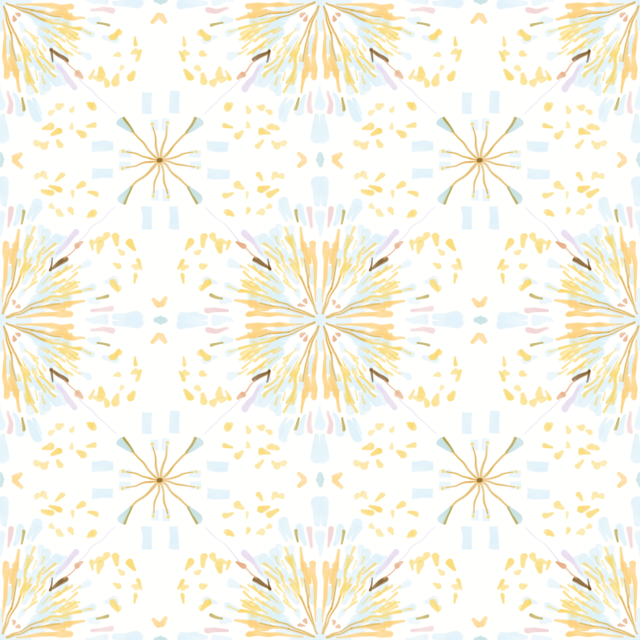
Reproduce this pattern procedurally as a WebGL 2 fragment shader.

```glsl
#version 300 es
precision highp float;
// Mirrored watercolour bursts of golden strokes with small twelve-ray stars between them.
#define REPEATS 2.0
#define WOBBLE 0.009
#define DASHES 26
#define WASHES 19
#define FLECKS 13
#define WEAR 0.35

uniform vec2 u_resolution;
out vec4 fragColor;

const vec3 PAPER = vec3(1.0, 1.0, 0.998);
const vec3 BLUE = vec3(0.87, 0.945, 0.975);
const vec3 TEAL = vec3(0.74, 0.86, 0.87);
const vec3 ORANGE = vec3(0.99, 0.82, 0.49);
const vec3 YELLOW = vec3(0.98, 0.85, 0.44);
const vec3 AMBER = vec3(0.88, 0.69, 0.33);
const vec3 OLIVE = vec3(0.70, 0.62, 0.24);
const vec3 BROWN = vec3(0.47, 0.31, 0.10);
const vec3 PINK = vec3(0.95, 0.83, 0.83);
const vec3 LILAC = vec3(0.91, 0.86, 0.94);
const vec3 PEACH = vec3(0.91, 0.68, 0.52);

vec3 ink;
float edge, wear;

float hash(vec2 p) {
  vec3 q = fract(p.xyx * 0.1031);
  q += dot(q, q.yzx + 33.33);
  return fract((q.x + q.y) * q.z);
}

// Value noise that wraps after one tile
float noise(vec2 p, float period) {
  p *= period;
  vec2 i = floor(p), f = fract(p);
  f = f * f * (3.0 - 2.0 * f);
  vec2 lo = mod(i, period), hi = mod(i + 1.0, period);
  return mix(mix(hash(lo), hash(vec2(hi.x, lo.y)), f.x),
             mix(hash(vec2(lo.x, hi.y)), hash(hi), f.x), f.y);
}

void paint(vec3 colour, float dist, float opacity) {
  float cover = 1.0 - smoothstep(-edge, edge, dist);
  ink = mix(ink, colour, cover * opacity * wear);
}

// Distance to a tapered brush stroke
float stroke(vec2 p, vec2 a, vec2 b, float ra, float rb) {
  vec2 ab = b - a;
  float h = clamp(dot(p - a, ab) / dot(ab, ab), 0.0, 1.0);
  return length(p - a - h * ab) - mix(ra, rb, h);
}

float box(vec2 p, vec2 halfSize) {
  vec2 d = abs(p) - halfSize;
  return length(max(d, 0.0)) + min(max(d.x, d.y), 0.0);
}

vec2 foldDiagonal(vec2 q) { return vec2(max(q.x, q.y), min(q.x, q.y)); }

// Strokes scattered through one octant, spread evenly over the angle
void scatter(vec2 o, float seed, int count, vec2 radii, vec2 angles, vec2 size, float twist, vec3 colour) {
  for (int i = 0; i < count; i++) {
    float k = float(i);
    float h1 = hash(vec2(k, seed)), h2 = hash(vec2(k + 41.0, seed)), h3 = hash(vec2(k + 83.0, seed));
    float angle = mix(angles.x, angles.y, fract(k * 0.618 + 0.15 * h1));
    float lean = angle + (h2 - 0.5) * twist;
    vec2 mid = mix(radii.x, radii.y, h3) * vec2(cos(angle), sin(angle));
    vec2 reach = size.x * (0.4 + h2) * vec2(cos(lean), sin(lean));
    float width = size.y * (0.6 + 0.7 * h1);
    paint(colour, stroke(o, mid - reach, mid + reach, width * 0.45, width), 0.6 + 0.4 * h2);
  }
}

void burst(vec2 q) {
  vec2 o = foldDiagonal(q);
  float seed = q.y > q.x ? 7.0 : 19.0;
  // Pale washes
  scatter(o, seed, WASHES, vec2(0.09, 0.37), vec2(0.16, 0.74), vec2(0.022, 0.014), 0.5, BLUE);
  paint(BLUE, stroke(o, vec2(0.0), vec2(0.09, 0.0), 0.018, 0.010), 0.8);
  paint(BLUE, stroke(o, vec2(0.27, 0.0), vec2(0.33, 0.006), 0.004, 0.011), 0.7);
  paint(BLUE, stroke(o, vec2(0.36, 0.010), vec2(0.43, 0.010), 0.008, 0.018), 0.9);
  paint(TEAL, stroke(o, vec2(0.485, 0.0), vec2(0.5, 0.0), 0.008, 0.014), 0.85);
  // Golden dashes and outer flecks
  scatter(o, seed + 2.0, DASHES, vec2(0.14, 0.29), vec2(0.32, 0.74), vec2(0.019, 0.0042), 0.5, YELLOW);
  scatter(o, seed + 5.0, FLECKS, vec2(0.37, 0.49), vec2(0.24, 0.74), vec2(0.010, 0.0095), 4.0, YELLOW);
  paint(ORANGE, stroke(o, vec2(0.495, 0.050), vec2(0.480, 0.068), 0.010, 0.006), 0.9);
  // Dripping petals beside the axes
  vec2 petal = o * vec2(q.y > q.x ? 1.0 : 1.08, 1.0);
  paint(ORANGE, stroke(petal, vec2(0.06, 0.011), vec2(0.24, 0.021), 0.002, 0.010), 1.0);
  paint(ORANGE, stroke(petal, vec2(0.13, 0.034), vec2(0.235, 0.050), 0.002, 0.010), 1.0);
  paint(ORANGE, stroke(petal, vec2(0.18, 0.034), vec2(0.215, 0.036), 0.004, 0.011), 1.0);
  paint(ORANGE, stroke(petal, vec2(0.22, 0.052), vec2(0.285, 0.060), 0.008, 0.003), 1.0);
  // Fine curved stems
  paint(AMBER, stroke(o, vec2(0.02, 0.008), vec2(0.10, 0.034), 0.002, 0.003), 1.0);
  paint(AMBER, stroke(o, vec2(0.10, 0.034), vec2(0.19, 0.052), 0.003, 0.002), 1.0);
  paint(AMBER, stroke(o, vec2(0.02, 0.010), vec2(0.14, 0.063), 0.002, 0.003), 1.0);
  paint(YELLOW, stroke(o, vec2(0.14, 0.063), vec2(0.25, 0.092), 0.003, 0.005), 1.0);
  paint(PEACH, stroke(o, vec2(0.050, 0.042), vec2(0.060, 0.046), 0.003, 0.007), 0.9);
  // Coloured tips
  paint(PINK, stroke(o, vec2(0.29, 0.028), vec2(0.35, 0.033), 0.004, 0.009), 1.0);
  paint(OLIVE, stroke(o, vec2(0.305, 0.068), vec2(0.34, 0.076), 0.003, 0.005), 0.9);
  // Diagonal arrow
  paint(LILAC, stroke(q, vec2(0.18, 0.205), vec2(0.235, 0.275), 0.004, 0.010), 1.0);
  paint(LILAC, stroke(q, vec2(0.25, 0.25), vec2(0.36, 0.355), 0.002, 0.001), 0.8);
  paint(BROWN, stroke(q, vec2(0.158, 0.160), vec2(0.205, 0.188), 0.004, 0.007), 0.9);
  paint(BROWN, stroke(q, vec2(0.158, 0.158), vec2(0.164, 0.192), 0.005, 0.002), 0.9);
  paint(PEACH, stroke(q, vec2(0.20, 0.19), vec2(0.245, 0.234), 0.002, 0.002), 1.0);
  paint(PEACH, stroke(q, vec2(0.242, 0.232), vec2(0.257, 0.244), 0.010, 0.005), 1.0);
}

void star(vec2 s) {
  vec2 o = foldDiagonal(s);
  // Blue blocks and leaf tips
  paint(BLUE, box(o - vec2(0.180, 0.043), vec2(0.034, 0.015)), 1.0);
  paint(BLUE, box(o - vec2(0.110, 0.018), vec2(0.018, 0.012)), 0.7);
  paint(TEAL, stroke(o, vec2(0.085, 0.085), vec2(0.122, 0.118), 0.004, 0.012), 0.9);
  paint(OLIVE, stroke(s, vec2(0.085, 0.088), vec2(0.112, 0.132), 0.002, 0.004), 1.0);
  // Rays and core
  paint(AMBER, stroke(o, vec2(0.0), vec2(0.088, 0.088), 0.004, 0.0025), 1.0);
  paint(AMBER, stroke(o, vec2(0.0), vec2(0.105, 0.023), 0.004, 0.002), 1.0);
  paint(YELLOW, length(o - vec2(0.115, 0.025)) - 0.005, 1.0);
  paint(BROWN, length(o) - 0.009, 1.0);
}

void main() {
  vec2 tile = fract(gl_FragCoord.xy / u_resolution * REPEATS);
  edge = REPEATS / min(u_resolution.x, u_resolution.y);
  wear = 1.0 - WEAR * noise(tile, 32.0);
  // Hand-drawn wobble
  vec2 sway = vec2(noise(tile, 28.0), noise(tile.yx, 31.0)) - 0.5;
  vec2 p = tile + WOBBLE * sway;
  ink = PAPER;
  burst(abs(fract(p + 0.5) - 0.5));
  star(abs(p - 0.5));
  fragColor = vec4(ink, 1.0);
}
```
